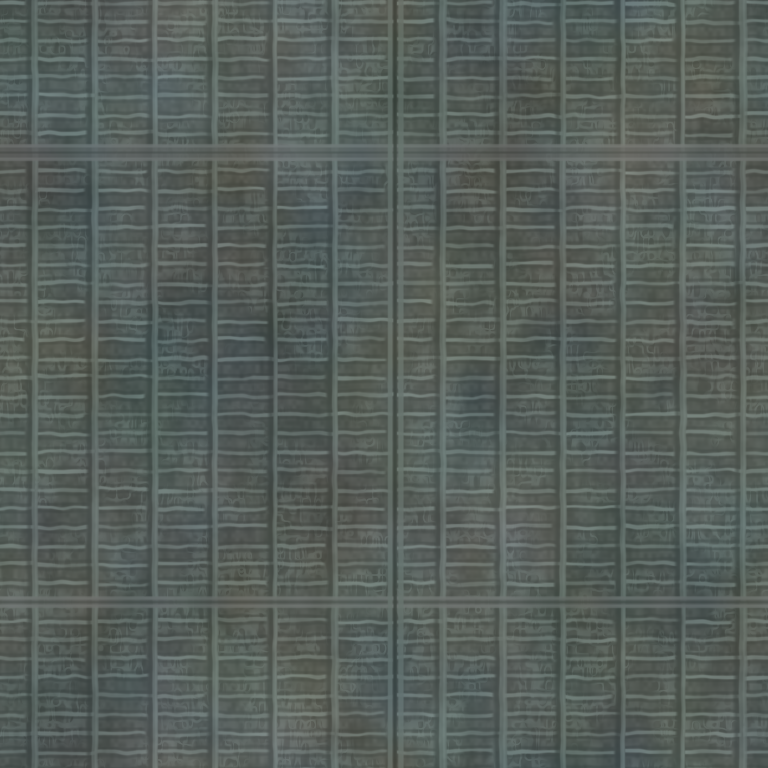
Write a WebGL 1 fragment shader that draws this texture.

```glsl
precision highp float;
// Weathered grey-green slatted panels: twelve upright bars and 41 rows of thin rungs,
// cut by one dark vertical seam and two double rails. Bars and rungs come from distances
// to grid lines; wrapping value noise adds wobble, crackle, stains and fading.
uniform vec2 u_resolution;

const float ROWS = 41.0;
const float RAIL_ROW = 24.0;       // row of the wide rail; the narrow one is row 0
const float PITCH = 0.078125;      // distance between bars
const float FIRST_BAR = 0.0625;    // from the seam to the first bar
const vec2 ORIGIN = vec2(0.5145, 0.216);

const vec3 PANEL = vec3(0.320, 0.347, 0.330);
const vec3 SHADOW = vec3(0.260, 0.290, 0.275);
const vec3 BAR = vec3(0.395, 0.440, 0.422);
const vec3 RUNG = vec3(0.450, 0.500, 0.482);
const vec3 RAIL = vec3(0.405, 0.430, 0.422);
const vec3 SLIT = vec3(0.230, 0.260, 0.243);

float hash(vec2 p) {
  vec3 q = fract(vec3(p.xyx) * 0.1031);
  q += dot(q, q.yzx + 33.33);
  return fract((q.x + q.y) * q.z);
}

// Value noise that repeats over the unit square
float noise(vec2 uv, vec2 cells, float seed) {
  vec2 p = uv * cells;
  vec2 i = floor(p);
  vec2 f = fract(p);
  f = f * f * (3.0 - 2.0 * f);
  vec2 a = mod(i, cells) + seed;
  vec2 b = mod(i + 1.0, cells) + seed;
  return mix(mix(hash(a), hash(vec2(b.x, a.y)), f.x),
             mix(hash(vec2(a.x, b.y)), hash(b), f.x), f.y);
}

// Two octaves centred on zero, for stains
float mottle(vec2 uv, vec2 cells, float seed) {
  return 0.6 * noise(uv, cells, seed) + 0.4 * noise(uv, cells * 2.0, seed + 7.0) - 0.5;
}

// Soft line of the given half width at signed distance d
float line(float d, float halfWidth, float soft) {
  return 1.0 - smoothstep(halfWidth - soft, halfWidth + soft, abs(d));
}

// Thin wandering veins where the noise crosses its middle value
float veins(vec2 uv, vec2 cells, float seed) {
  return 1.0 - smoothstep(0.04, 0.2, abs(noise(uv, cells, seed) - 0.5));
}

// Two light edges around a darker core
vec3 doubleRail(vec3 color, float d, float halfGap, float soft, float fade) {
  color = mix(color, RAIL * 0.9, 0.8 * line(d, halfGap, soft));
  color = mix(color, SHADOW, 0.5 * line(d, 0.0014, soft));
  return mix(color, RAIL * 1.05, fade * line(abs(d) - halfGap, 0.0022, soft));
}

void main() {
  vec2 uv = gl_FragCoord.xy / u_resolution;
  float soft = max(0.0014, 0.75 / min(u_resolution.x, u_resolution.y));
  vec2 p = fract(uv - ORIGIN);

  // Columns: the seam lies at p.x = 0, the first column is narrower
  float column = (p.x - FIRST_BAR) / PITCH;
  float cell = floor(column);
  float fromLeft = p.x - max(FIRST_BAR + cell * PITCH, 0.0);
  float toRight = FIRST_BAR + (cell + 1.0) * PITCH - p.x;
  float barId = floor(column + 0.5);
  float isBar = step(-0.5, barId) * step(barId, 11.5);
  float seam = p.x - step(0.5, p.x);

  // Rows: each rung is shifted and bent a little
  float row = p.y * ROWS;
  float bend = (noise(p, vec2(60.0, 82.0), 3.0) - 0.5) * 0.13;
  float shift = (hash(vec2(cell + 5.0, floor(row + 0.5) + 9.0)) - 0.5) * 0.16;
  float rungId = mod(floor(row + 0.5), ROWS);
  float rungDist = (row - floor(row + 0.5) + bend + shift) / ROWS;
  float isRung = step(0.5, rungId) * step(0.5, abs(rungId - RAIL_ROW));

  // Panel with fine grain, upright streaks and darker cell sides
  float grain = noise(p, vec2(190.0, 150.0), 47.0) - 0.5;
  float streak = noise(p, vec2(110.0, 30.0), 61.0) - 0.5;
  vec3 color = PANEL + 0.045 * grain + 0.04 * streak;
  color = mix(color, SHADOW, 0.35 * (1.0 - smoothstep(0.006, 0.016, toRight)));

  // Crackle gathers in patches inside the cells
  float patches = smoothstep(0.25, 0.7, noise(p, vec2(28.0, 36.0), 71.0));
  float crackle = max(veins(p, vec2(120.0, 100.0), 83.0),
                      0.85 * veins(p, vec2(150.0, 64.0), 97.0));
  color = mix(color, RUNG, 0.42 * crackle * patches * smoothstep(0.004, 0.012, toRight));

  // Rungs fade unevenly and often stop short of the next bar
  vec2 rungSeed = vec2(cell + 17.0, rungId + 31.0);
  float stopGap = 0.015 * hash(rungSeed);
  float reach = smoothstep(stopGap - 0.003, stopGap + 0.003, toRight) * smoothstep(0.0, 0.004, fromLeft);
  float wear = mix(0.6, 1.05, hash(rungSeed + 40.0)) * mix(0.65, 1.1, noise(p, vec2(40.0, 41.0), 103.0));
  float rungHalf = mix(0.0016, 0.0027, noise(p, vec2(30.0, 41.0), 109.0));
  color = mix(color, SHADOW, 0.5 * reach * isRung * line(abs(rungDist) - 0.005, 0.0018, 0.0018));
  color = mix(color, RUNG, min(wear, 1.0) * reach * isRung * line(rungDist, rungHalf, soft));

  // Bars change width between the two panel heights, with a shadow on the left
  float section = step(RAIL_ROW, row);
  float barHalf = mix(0.0024, 0.0052, hash(vec2(barId + 3.0, section + 7.0)));
  float barDist = (column - barId) * PITCH + 0.0018 * (noise(p, vec2(24.0, 50.0), 113.0) - 0.5);
  color = mix(color, SHADOW, 0.6 * isBar * line(barDist + barHalf + 0.0035, 0.003, 0.003));
  float barFade = mix(0.6, 1.0, noise(p, vec2(24.0, 41.0), 127.0));
  color = mix(color, BAR + 0.02 * grain, isBar * barFade * line(barDist, barHalf, soft));
  color = mix(color, RUNG, 0.5 * isBar * barFade * line(barDist - 0.3 * barHalf, 0.0014, soft));

  // Rails, then the seam that cuts through them
  float railFade = mix(0.6, 1.0, noise(p, vec2(16.0, 41.0), 139.0));
  color = doubleRail(color, p.y - step(0.5, p.y), 0.0054, soft, railFade);
  color = doubleRail(color, p.y - RAIL_ROW / ROWS, 0.0088, soft, railFade);
  color = mix(color, BAR, 0.85 * max(line(seam + 0.0065, 0.003, soft), line(seam - 0.0075, 0.0035, soft)));
  color = mix(color, SLIT, 0.85 * line(seam, 0.0022, soft));

  // Light and dark areas, then rust, blue and moss tints over everything
  color += 0.085 * mottle(p, vec2(7.0, 6.0), 11.0) + 0.05 * mottle(p, vec2(20.0, 17.0), 151.0);
  color += mottle(p, vec2(10.0, 9.0), 19.0) * vec3(0.045, -0.008, -0.045);
  color += mottle(p, vec2(13.0, 11.0), 29.0) * vec3(-0.006, 0.012, -0.020);
  gl_FragColor = vec4(color, 1.0);
}
```
